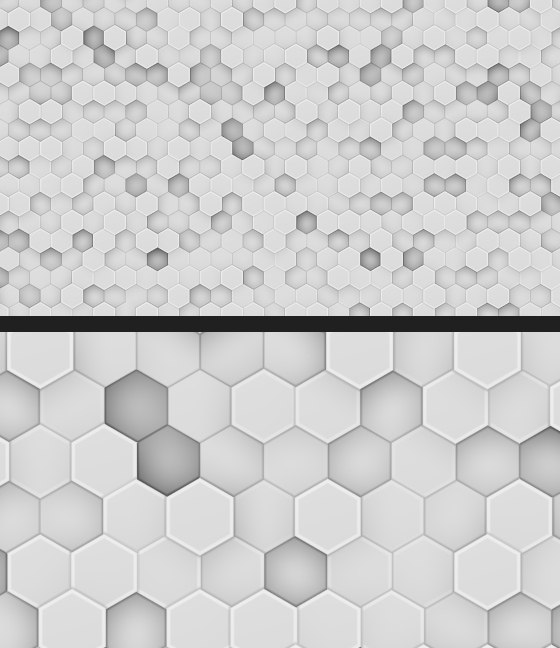
Top, the full canvas; bottom, a detail of the centre.
Give the GLSL for this pattern, as a Shadertoy shader.

```glsl
#define PITCH 0.0674
#define OFFSET vec2(-1.753, 0.447)
#define ROW_STEP 0.866
#define TOP_TONE 0.865
#define DEEP_SHADE 0.12
#define SHADOW_REACH 0.6
#define SHADOW_DEPTH 0.2
#define SEAM_WIDTH 0.05
#define SEAM_DEPTH 0.2
#define RIM_GLOW 0.06
#define LIGHT_DIR vec2(-0.3, 0.95)
#define SAMPLES 3

float hash(vec2 cell) {
    return fract(sin(dot(cell, vec2(127.1, 311.7))) * 43758.5453);
}

// Signed distance to a pointy-top hexagon with the given inner radius
float hexDistance(vec2 p, float radius) {
    p = abs(p);
    return max(p.x, dot(p, vec2(0.5, 0.866))) - radius;
}

float columnHeight(vec2 cell) {
    return pow(hash(cell), 0.7);
}

// Taller columns have slightly wider tops
float topRadius(float height) {
    return 0.485 + 0.045 * height * height;
}

// One of the nine cells around p, as column and row
vec2 nearbyCell(vec2 p, int k) {
    float row = round(p.y / ROW_STEP) + float(k / 3 - 1);
    return vec2(round(p.x - 0.5 * row) + float(k % 3 - 1), row);
}

vec2 cellCentre(vec2 cell) {
    return vec2(cell.x + 0.5 * cell.y, cell.y * ROW_STEP);
}

float shade(vec2 p) {
    // Find the tallest column covering p, or the nearest one in a gap
    float best = -10.0, height = 0.0, edge = 0.0;
    vec2 owner = vec2(0.0);
    for (int k = 0; k < 9; k++) {
        vec2 cell = nearbyCell(p, k);
        float h = columnHeight(cell);
        float d = hexDistance(p - cellCentre(cell), topRadius(h));
        float score = d < 0.0 ? 1.0 + h : -d;
        if (score > best) {
            best = score;
            height = h;
            edge = d;
            owner = cell;
        }
    }

    // Soft shadows and contact seams from taller neighbours
    float shadow = 0.0, seam = 0.0;
    for (int k = 0; k < 9; k++) {
        vec2 cell = nearbyCell(p, k);
        float h = columnHeight(cell);
        if (cell == owner || h <= height) continue;
        vec2 toCell = cellCentre(cell) - p;
        float d = max(hexDistance(toCell, topRadius(h)), 0.0);
        float falloff = pow(max(1.0 - d / SHADOW_REACH, 0.0), 2.0);
        float facing = 1.0 + 0.55 * dot(normalize(toCell), LIGHT_DIR);
        shadow += (h - height) * falloff * facing;
        float contact = 1.0 - smoothstep(0.0, SEAM_WIDTH, d);
        seam = max(seam, contact * mix(0.6, 1.2, h - height));
    }
    seam = max(seam, smoothstep(-0.012, 0.012, edge));

    // Flat top with a faint gradient, darker at the bottom of pits
    vec2 local = p - cellCentre(owner);
    float tone = TOP_TONE - DEEP_SHADE * smoothstep(0.32, 0.0, height);
    tone += 0.012 * dot(local, LIGHT_DIR);

    // Bright bevel on raised tops
    float rim = smoothstep(-0.075, -0.045, edge) * smoothstep(0.0, -0.02, edge);
    tone += RIM_GLOW * rim * smoothstep(0.45, 0.9, height);

    return max(tone - SHADOW_DEPTH * shadow - SEAM_DEPTH * seam, 0.36);
}

void mainImage(out vec4 fragColor, in vec2 fragCoord) {
    // Average a small grid of samples to smooth the edges
    float tone = 0.0;
    for (int i = 0; i < SAMPLES * SAMPLES; i++) {
        vec2 jitter = (vec2(i % SAMPLES, i / SAMPLES) + 0.5) / float(SAMPLES) - 0.5;
        vec2 p = (fragCoord + jitter - 0.5 * iResolution.xy) / iResolution.y;
        tone += shade(p / PITCH - OFFSET);
    }
    fragColor = vec4(vec3(tone / float(SAMPLES * SAMPLES)), 1.0);
}
```
